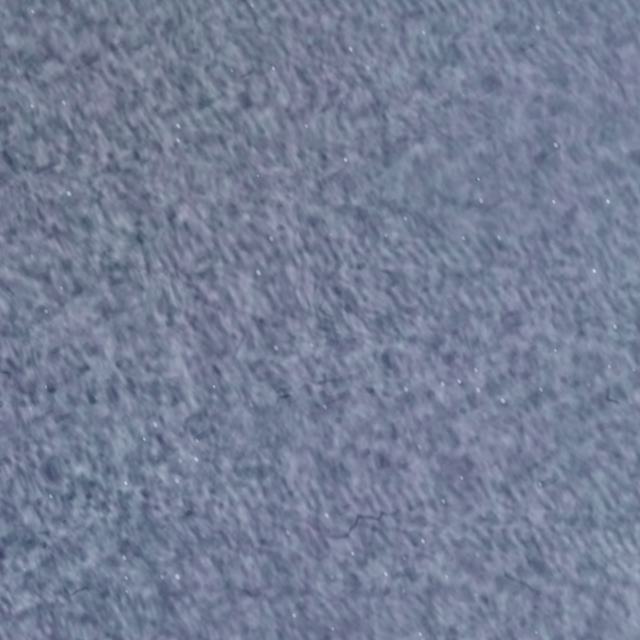
Write a three.js fragment shader that draws this texture.

```glsl
varying vec2 vUv;

#define BASE vec3(0.462, 0.502, 0.599)
#define GRAIN_FREQ 118.0
#define GRAIN_CONTRAST 0.175
#define GRAIN_ANGLE -1.02
#define GRAIN_STRETCH 1.5
#define CRACK_COUNT 16
#define CRACK_WIDTH 0.0036
#define CRACK_DEPTH 0.11
#define SPECK_CELLS 34.0
#define SPECK_SHARE 0.09
#define TINT vec3(0.045, -0.022, 0.018)

float hash(vec2 p) {
  return fract(sin(dot(p, vec2(127.1, 311.7))) * 43758.5453);
}

vec2 hash2(vec2 p) {
  return vec2(hash(p), hash(p + 57.3));
}

float noise(vec2 p) {
  vec2 i = floor(p);
  vec2 f = fract(p);
  f = f * f * (3.0 - 2.0 * f);
  float low = mix(hash(i), hash(i + vec2(1.0, 0.0)), f.x);
  float high = mix(hash(i + vec2(0.0, 1.0)), hash(i + vec2(1.0, 1.0)), f.x);
  return mix(low, high, f.y);
}

// Centred sum of octaves, each turned to hide the lattice
float cloud(vec2 p) {
  float sum = 0.0;
  float weight = 0.5;
  for (int i = 0; i < 3; i++) {
    sum += weight * (noise(p) - 0.5);
    p = mat2(1.6, 1.2, -1.2, 1.6) * p + 11.7;
    weight *= 0.5;
  }
  return sum;
}

vec2 rotate(vec2 p, float angle) {
  float c = cos(angle);
  float s = sin(angle);
  return vec2(c * p.x + s * p.y, c * p.y - s * p.x);
}

// Slanted grit in three sizes
float grit(vec2 uv) {
  vec2 warp = vec2(cloud(uv * 9.0), cloud(uv * 9.0 + 31.0)) * 0.03;
  vec2 p = rotate(uv + warp, GRAIN_ANGLE);
  p.x /= GRAIN_STRETCH;
  float medium = noise(p * GRAIN_FREQ + 200.0) - 0.5;
  float coarse = noise(rotate(p, 0.7) * GRAIN_FREQ * 0.55 + 90.0) - 0.5;
  float fine = noise(rotate(p, -0.4) * GRAIN_FREQ * 1.8 + 400.0) - 0.5;
  return medium + 0.5 * coarse + 0.4 * fine;
}

// Short, broken, wandering cracks
float cracks(vec2 uv) {
  float dark = 0.0;
  for (int i = 0; i < CRACK_COUNT; i++) {
    vec2 seed = vec2(float(i) * 3.7, 8.3);
    vec2 p = rotate(uv - hash2(seed), hash(seed + 4.1) * 3.14159);
    float halfLength = mix(0.03, 0.085, hash(seed + 9.2));
    p.y += 0.024 * (noise(vec2(p.x * 32.0, seed.x)) - 0.5);
    p.y += 0.008 * (noise(vec2(p.x * 110.0, seed.x)) - 0.5);
    float gaps = smoothstep(0.2, 0.65, noise(vec2(p.x * 45.0, seed.x + 20.0)));
    float taper = 1.0 - smoothstep(0.3, 1.0, abs(p.x) / halfLength);
    float line = exp(-p.y * p.y / (CRACK_WIDTH * CRACK_WIDTH));
    dark = max(dark, line * taper * gaps);
  }
  return dark;
}

// Sparse pale chips, one at most in each cell
float specks(vec2 uv) {
  vec2 p = uv * SPECK_CELLS;
  vec2 cell = floor(p);
  vec2 center = 0.25 + 0.5 * hash2(cell + 3.0);
  vec2 d = rotate(fract(p) - center, GRAIN_ANGLE);
  d.x /= GRAIN_STRETCH;
  float radius = mix(0.09, 0.16, hash(cell + 17.0));
  float present = step(hash(cell + 29.0), SPECK_SHARE);
  float strength = mix(0.35, 1.0, hash(cell + 41.0));
  return present * strength * (1.0 - smoothstep(0.25, 1.0, length(d) / radius));
}

void main() {
  // Broad tone: darker and rougher left, smoother and bluer right
  float patches = cloud(vUv * 4.0 + 5.0);
  float roughness = clamp(1.1 - 0.28 * vUv.x + 0.8 * patches, 0.7, 1.35);
  float light = 0.035 * (vUv.x - 0.5) + 0.05 * patches;
  light += 0.05 * cloud(vUv * 26.0 + 13.0);

  // Grit, pits, cracks and chips
  light += GRAIN_CONTRAST * roughness * grit(vUv);
  float pitNoise = noise(rotate(vUv, 0.5) * 62.0 + 70.0);
  light -= 0.06 * roughness * (1.0 - smoothstep(0.06, 0.28, pitNoise));
  light -= CRACK_DEPTH * cracks(vUv);
  light += 0.22 * specks(vUv);

  // Mauve and teal drift, warmer at the upper left
  float hue = noise(vUv * 48.0 + 150.0) - 0.5 + 1.2 * cloud(vUv * 6.0 + 44.0);
  float warmth = 1.0 - smoothstep(0.0, 0.7, length(vUv - vec2(0.2, 0.85)));
  vec3 color = BASE + light * vec3(1.03, 1.0, 0.93) + 0.6 * TINT * hue;
  color += warmth * vec3(0.0, -0.006, -0.026);
  gl_FragColor = vec4(color, 1.0);
}
```
